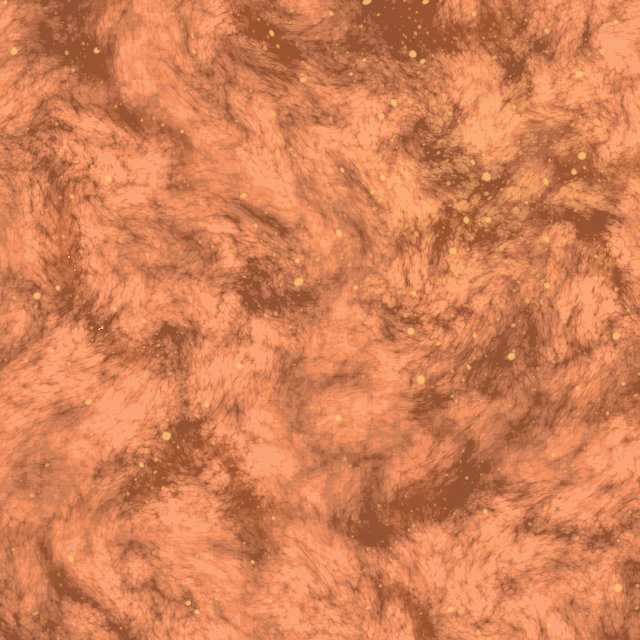
This texture is drawn by a Shadertoy shader. Its source:

```glsl
#define PATCH_SCALE 5.0
#define VEIN_SCALE vec2(3.0, 4.4)
#define VEIN_DEPTH 0.34
#define TILE_COUNT 96.0
#define TILE_DEPTH 0.10
#define FLECK_SCALE 38.0
#define BROWN vec3(0.58, 0.325, 0.195)
#define UMBER vec3(0.71, 0.42, 0.28)
#define CLAY vec3(0.82, 0.50, 0.34)
#define CORAL vec3(0.95, 0.56, 0.37)
#define PEACH vec3(0.98, 0.64, 0.46)
#define GOLD vec3(1.0, 0.78, 0.44)

const mat2 TURN = mat2(0.8, 0.6, -0.6, 0.8);

vec2 hash2(vec2 cell) {
    vec3 q = fract(cell.xyx * vec3(0.1031, 0.1030, 0.0973));
    q += dot(q, q.yzx + 33.33);
    return fract((q.xx + q.yz) * q.zy);
}

// Distances to the nearest and second nearest cell points
vec2 cellular(vec2 p) {
    vec2 base = floor(p), f = p - base, nearest = vec2(9.0);
    for (int y = -1; y <= 1; y++)
    for (int x = -1; x <= 1; x++) {
        vec2 offset = vec2(x, y);
        vec2 d = offset + hash2(base + offset) - f;
        float dist = dot(d, d);
        nearest = dist < nearest.x ? vec2(dist, nearest.x)
                                   : vec2(nearest.x, min(nearest.y, dist));
    }
    return sqrt(nearest);
}

// Rounded bump from cell distance, centred on zero
float puff(vec2 p) {
    float d = cellular(p).x;
    return 0.25 - d * d;
}

// Layered sines bend the cells into organic outlines
vec2 warp(vec2 p) {
    float freq = 8.0;
    for (int i = 0; i < 4; i++) {
        p += 0.32 / freq * sin(p.yx * freq + vec2(1.3, 4.1) * float(i + 1));
        p = TURN * p;
        freq *= 2.1;
    }
    return p;
}

// Five-step mineral palette
vec3 palette(float tone) {
    vec3 color = mix(BROWN, UMBER, smoothstep(0.18, 0.38, tone));
    color = mix(color, CLAY, smoothstep(0.38, 0.54, tone));
    color = mix(color, CORAL, smoothstep(0.55, 0.70, tone));
    return mix(color, PEACH, smoothstep(0.70, 0.84, tone));
}

// Scattered round grains; density runs from 0 to 1
float flecks(vec2 p, float scale, float density, float pixel) {
    vec2 cell = floor(p * scale), f = fract(p * scale);
    vec2 rnd = hash2(cell + scale), pos = hash2(cell + scale * 3.0 + 17.0);
    float radius = mix(0.10, 0.24, rnd.y * rnd.y);
    float soft = max(pixel * scale, 0.07);
    float d = length(f - mix(vec2(0.3), vec2(0.7), pos));
    return step(rnd.x, density) * (1.0 - smoothstep(radius - soft, radius + soft, d));
}

void mainImage(out vec4 fragColor, in vec2 fragCoord) {
    vec2 uv = fragCoord / iResolution.xy;
    float pixel = 1.0 / iResolution.y;
    vec2 p = warp(uv + 3.0);

    // Broad patches and fine grain
    float patches = 0.0, grain = 0.0, weight = 0.5;
    vec2 q = p * PATCH_SCALE;
    for (int i = 0; i < 6; i++) {
        float bump = weight * puff(q);
        if (i < 2) patches += bump;
        else grain += bump;
        q = TURN * q * 2.1 + 7.3;
        weight *= 0.86;
    }
    float roughness = smoothstep(-0.15, 0.2, puff(p * 3.7 + 21.0));

    // Broken, soft diagonal veins
    vec2 bend = warp(uv * 1.3 + 11.0);
    vec2 along = TURN * (uv + 0.14 * (bend - warp(vec2(11.65)))) + 0.012 * sin(p * 41.0);
    vec2 edges = cellular(along * VEIN_SCALE + 2.0);
    float vein = 1.0 - smoothstep(0.0, 0.26, edges.y - edges.x + 0.25 * grain);
    vein *= smoothstep(-0.3, 0.2, puff(p * 4.3 + 5.0));

    // Small square facets show most in the smooth areas
    float tile = hash2(floor(uv * TILE_COUNT)).x + hash2(floor(uv * TILE_COUNT * 0.5) + 70.0).y - 1.0;
    float tone = 0.56 + patches + grain * mix(0.65, 1.2, roughness);
    tone += TILE_DEPTH * tile * mix(1.0, 0.4, roughness) - VEIN_DEPTH * vein;
    vec3 color = palette(tone);

    // Rusty stain in some veins
    float rust = vein * smoothstep(0.0, 0.2, puff(uv * 4.0 + 31.0));
    color = mix(color, vec3(0.68, 0.34, 0.18), 0.4 * rust);

    // Gold gathers in the upper right and beside the veins
    vec2 lode = (uv - vec2(0.76, 0.72)) * vec2(1.0, 1.2);
    float richness = exp(-18.0 * dot(lode, lode));
    float density = 0.05 + 0.30 * richness + 0.10 * vein + 0.06 * roughness;
    color = mix(color, GOLD, 0.30 * richness * smoothstep(0.0, 0.22, grain + 0.5 * patches));
    for (int i = 0; i < 3; i++) {
        float layer = float(i), scale = FLECK_SCALE * (1.0 + 0.8 * layer);
        vec2 spot = TURN * uv + 0.004 * sin(uv.yx * 60.0) + layer * 5.7;
        float glow = flecks(spot, scale, density * (0.4 + 0.5 * layer), pixel);
        vec3 metal = mix(GOLD, vec3(0.88, 0.56, 0.26), 0.3 * layer);
        color = mix(color, metal, glow * mix(0.85, 0.55, layer * 0.5));
    }
    fragColor = vec4(color, 1.0);
}
```
